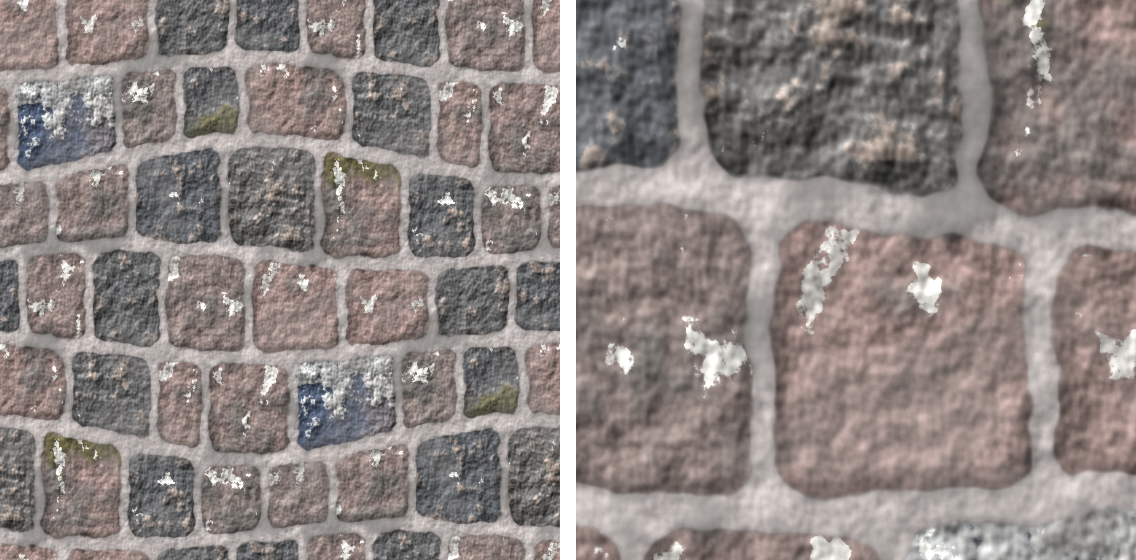
Left, the full canvas; right, a detail of the centre.
This texture is drawn by a Shadertoy shader. Its source:

```glsl
const float TAU = 6.2832;

float hash(vec2 c) {
    return fract(sin(dot(c, vec2(127.1, 311.7))) * 43758.5);
}

// Gradient on a lattice that repeats after a half step right and down
vec2 gradient(vec2 c, vec2 n) {
    c.x += floor((c.y + 0.5) / (0.5 * n.y)) * 0.5 * n.x;
    float a = TAU * hash(mod(c + 0.5, n * vec2(1.0, 0.5)) - 0.5);
    return vec2(cos(a), sin(a));
}

// Wrapping gradient noise; n holds even cell counts
float noise(vec2 p, vec2 n) {
    p *= n;
    vec2 c = floor(p), f = p - c, e = vec2(1, 0);
    vec2 u = f * f * f * (f * (f * 6.0 - 15.0) + 10.0);
    float a = dot(gradient(c, n), f);
    float b = dot(gradient(c + e, n), f - e);
    float d = dot(gradient(c + e.yx, n), f - e.yx);
    float g = dot(gradient(c + 1.0, n), f - 1.0);
    return mix(mix(a, b, u.x), mix(d, g, u.x), u.y);
}

float fbm(vec2 p, vec2 n) {
    float sum = 0.0, amp = 1.0;
    for (int i = 0; i < 4; i++) {
        sum += amp * noise(p, n);
        n *= 2.0;
        amp *= 0.55;
    }
    return sum;
}

// Wavy bed joint below course k: height, swing, phase
float bedJoint(float k, float x) {
    const vec3 wave[3] = vec3[3](vec3(0.122, 0.018, 0.45), vec3(0.285, 0.035, 0.45), vec3(0.455, 0.017, 0.22));
    vec3 w = wave[int(mod(k + 0.5, 3.0))];
    float h = 0.5 * floor((k + 0.5) / 3.0);
    return w.x + h - w.y * cos(TAU * (x + h - w.z));
}

// Upright joint i of a course: start, swing, waves, phase
float uprightJoint(int row, float i) {
    const vec4 wave[3] = vec4[3](vec4(0.105, 0.028, 1, 1.5), vec4(0.036, 0.033, 2, 1.1), vec4(0.122, 0.03, 1, 4));
    vec4 w = wave[row];
    return i / 7.0 + w.x + w.y * cos(TAU * w.z * (i - w.w) / 7.0);
}

void mainImage(out vec4 fragColor, in vec2 fragCoord) {
    vec2 p = fragCoord / iResolution.xy;
    p.y = 1.0 - p.y;

    // Surface noise and relief lit from the upper left
    float rough = fbm(p, vec2(26, 22));
    float fine = fbm(p + 0.31, vec2(88, 80));
    float relief = rough - fbm(p - vec2(0.002, 0.003), vec2(26, 22));
    float broad = fbm(p + 0.17, vec2(6, 6));

    // Ragged outlines
    vec2 q = p + 0.009 * vec2(noise(p, vec2(18)), noise(p + 0.37, vec2(18)));
    q += 0.004 * vec2(noise(p, vec2(64)), noise(p + 0.23, vec2(64)));

    // Course and stone
    float course = floor((q.y - 0.12) * 6.0) + 1.0;
    if (q.y < bedJoint(course - 1.0, q.x)) course--;
    else if (q.y > bedJoint(course, q.x)) course++;
    int row = int(mod(course + 0.5, 3.0));
    float x = fract(q.x + 0.5 * floor((course + 0.5) / 3.0));
    float col = -2.0;
    for (int i = -1; i < 8; i++)
        if (uprightJoint(row, float(i)) <= x) col = float(i);
    vec2 lo = vec2(uprightJoint(row, col), bedJoint(course - 1.0, q.x));
    vec2 hi = vec2(uprightJoint(row, col + 1.0), bedJoint(course, q.x));
    int id = int(mod(col + 7.5, 7.0));
    vec2 pos = vec2(x, q.y);
    vec2 st = (pos - lo) / (hi - lo);
    float seed = hash(vec2(id, row) + 3.0);

    // Rounded block distance
    vec2 box = abs(pos - 0.5 * (lo + hi)) - 0.5 * (hi - lo) + vec2(0.008, 0.012) + 0.02;
    float d = length(max(box, 0.0)) + min(max(box.x, box.y), 0.0) - 0.02;
    float inside = smoothstep(0.0018, -0.0018, d);

    // Sandstone
    vec3 stone = mix(vec3(0.60, 0.51, 0.49), vec3(0.54, 0.49, 0.475), seed);
    stone = mix(stone, vec3(0.43, 0.42, 0.41), 0.75 * smoothstep(0.05, 0.6, broad + 0.5 * rough));
    float bump = 1.3;

    // Dark weathered stone, some of it tooled in ribs
    bool dark = (((row == 1 ? 21 : 22) >> id) & 1) == 1;
    if (dark) {
        stone = mix(vec3(0.36, 0.37, 0.385), vec3(0.43, 0.42, 0.41), seed);
        stone = mix(stone, vec3(0.60, 0.54, 0.50), 0.75 * smoothstep(0.12, 0.55, rough + 0.4 * fine));
        bump = 1.9;
        if (row > 0 && id == 6 - 2 * row)
            stone += 0.065 * sin(TAU * 60.0 * (q.y - lo.y) + 2.5 * rough) * (0.6 + fine);
    }

    // Blue stone under flaking plaster
    if (row == 1 && id == 0) {
        stone = mix(vec3(0.30, 0.34, 0.42), vec3(0.47, 0.45, 0.47), smoothstep(0.3, 0.9, st.x + 0.5 * rough));
        float plaster = smoothstep(-0.06, 0.08, 0.42 - st.y + 0.55 * rough + 0.3 * fine);
        stone = mix(stone, vec3(0.68, 0.68, 0.665), 0.85 * plaster);
    }

    // Moss and white lichen runs
    float moss = row == 1 && id == 2 ? st.y - 0.72 : row == 2 && id == 3 ? 0.25 - st.y : -1.0;
    stone = mix(stone, vec3(0.36, 0.35, 0.22), 0.8 * smoothstep(-0.08, 0.15, moss + 0.4 * rough));
    float lichen = noise(p + 0.11, vec2(30, 16)) + 0.25 * fine - 0.28 * st.y - (dark ? 0.14 : 0.0);
    stone = mix(stone, vec3(0.86, 0.86, 0.84), 0.85 * smoothstep(0.22, 0.3, lichen));
    stone *= 1.0 + bump * relief + 0.2 * fine;
    stone *= 1.0 - 0.3 * smoothstep(-0.014, 0.0, d) * smoothstep(-0.5, 0.4, rough + st.y - 0.4);

    // Mortar, stained in places
    vec3 mortar = vec3(0.76, 0.73, 0.72) * (1.0 + 0.7 * relief + 0.12 * fine);
    mortar = mix(mortar, vec3(0.53, 0.52, 0.51), 0.7 * smoothstep(0.0, 0.5, broad + 0.3 * rough));
    mortar *= 1.0 - 0.25 * exp(-max(d, 0.0) / 0.003);

    // Pale haze over worn areas
    vec3 color = mix(mortar, stone, inside);
    color = mix(color, vec3(0.64, 0.62, 0.61), 0.3 * smoothstep(0.0, 0.5, -broad));
    fragColor = vec4(clamp(color, 0.0, 1.0), 1.0);
}
```
